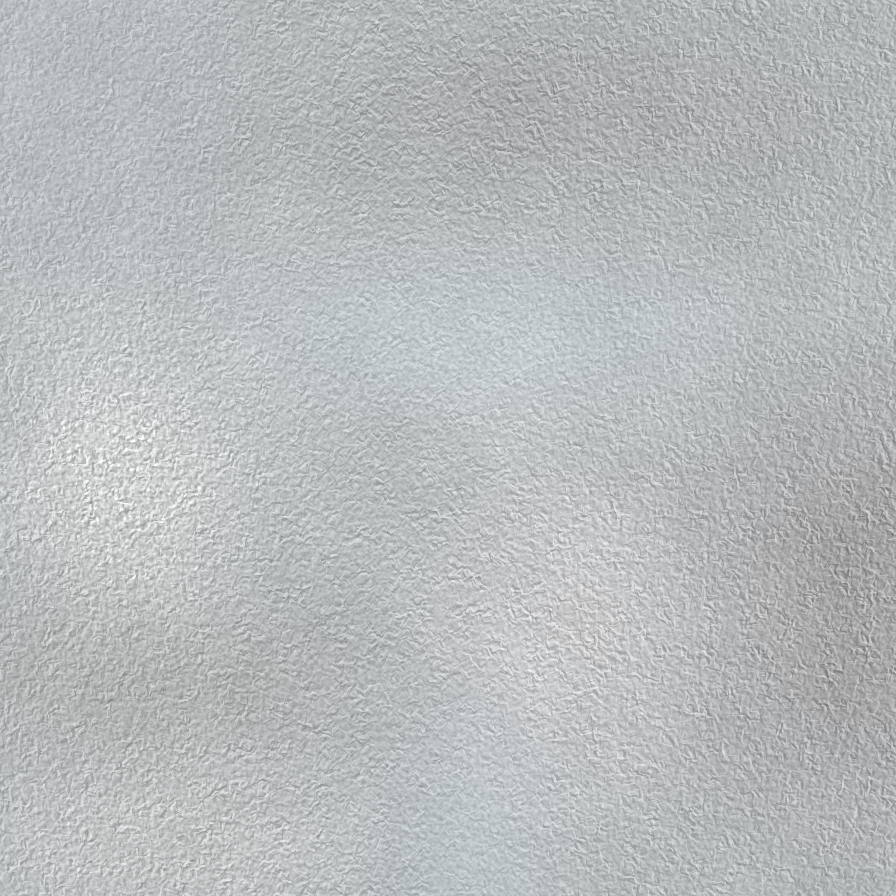
Reproduce this texture procedurally as a Shadertoy shader.

```glsl
vec2 hashGradient(vec2 cell) {
    vec3 h = fract(cell.xyx * vec3(0.1031, 0.1030, 0.0973));
    h += dot(h, h.yzx + 33.33);
    float angle = 6.2832 * fract((h.x + h.y) * h.z);
    return vec2(cos(angle), sin(angle));
}

float gradientNoise(vec2 p) {
    vec2 cell = floor(p), f = fract(p);
    vec2 u = f * f * f * (f * (f * 6.0 - 15.0) + 10.0);
    float a = dot(hashGradient(cell), f);
    float b = dot(hashGradient(cell + vec2(1, 0)), f - vec2(1, 0));
    float c = dot(hashGradient(cell + vec2(0, 1)), f - vec2(0, 1));
    float d = dot(hashGradient(cell + vec2(1, 1)), f - vec2(1, 1));
    return mix(mix(a, b, u.x), mix(c, d, u.x), u.y);
}

// Soft elliptical patch of light or shade
float patchAt(vec2 uv, vec2 center, vec2 radius) {
    vec2 q = (uv - center) / radius;
    return exp(-dot(q, q));
}

// Pressed relief: small plateaus with steep, crinkled flanks
float relief(vec2 uv) {
    vec2 p = mat2(0.96, 0.28, -0.28, 0.96) * uv * 108.0;
    p += 0.5 * vec2(gradientNoise(p * 0.9 + 31.0), gradientNoise(p * 0.9 + 73.0));
    float coarse = gradientNoise(p) + 0.5 * gradientNoise(p * 2.1 + 17.0);
    float fine = gradientNoise(p * 1.75 + 51.0);
    return smoothstep(-0.14, 0.14, coarse) + 0.6 * smoothstep(-0.15, 0.2, fine);
}

void mainImage(out vec4 fragColor, in vec2 fragCoord) {
    vec2 uv = fragCoord / iResolution.y;

    // Blurred reflections
    float glow = patchAt(uv, vec2(0.14, 0.47), vec2(0.13, 0.15));
    float shine = patchAt(uv, vec2(0.63, 0.30), vec2(0.15, 0.19));
    float calm = patchAt(uv, vec2(0.56, 0.63), vec2(0.34, 0.11));
    float topShade = patchAt(uv, vec2(0.66, 0.87), vec2(0.40, 0.12));
    float sideShade = patchAt(uv, vec2(0.97, 0.34), vec2(0.18, 0.25));
    float lowShade = patchAt(uv, vec2(0.16, 0.24), vec2(0.26, 0.09));
    float lowCalm = patchAt(uv, vec2(0.52, 0.05), vec2(0.10, 0.16));
    float lowGlow = patchAt(uv, vec2(0.19, 0.06), vec2(0.20, 0.10));
    float cornerCalm = patchAt(uv, vec2(0.08, 0.90), vec2(0.20, 0.22));

    vec3 color = vec3(0.712, 0.728, 0.732);
    color += glow * vec3(0.108, 0.095, 0.091);
    color += shine * vec3(0.078, 0.064, 0.064);
    color += calm * vec3(0.043, 0.056, 0.061);
    color -= topShade * vec3(0.040, 0.047, 0.049);
    color -= sideShade * vec3(0.065, 0.085, 0.085);
    color -= lowShade * vec3(0.028, 0.038, 0.041);
    color += lowCalm * vec3(0.008, 0.024, 0.036);
    color += lowGlow * vec3(0.048, 0.038, 0.036);
    color += cornerCalm * vec3(0.010, 0.017, 0.026);
    color += 0.025 * gradientNoise(uv * 8.0) + 0.02 * gradientNoise(uv * 24.0 + 9.0);

    // Light leans outward from the middle and turns the creases with it
    vec2 lightDir = normalize(vec2(1.2 * (uv.x - 0.45), 0.38));
    vec2 reach = 0.0009 * lightDir;
    float slope = relief(uv + reach) - relief(uv - reach);
    slope /= 0.6 + abs(slope);

    // Creases are strong near reflections, faint in calm areas, and broken up
    float contrast = 0.130 + 0.04 * glow + 0.025 * shine + 0.02 * topShade
        + 0.035 * sideShade + 0.02 * lowGlow
        - 0.045 * calm - 0.055 * lowCalm - 0.045 * cornerCalm;
    float broken = 0.6 + 0.75 * smoothstep(-0.4, 0.45, gradientNoise(uv * 46.0 + 5.0));
    color += contrast * broken * slope;

    // Fine grain, strongest in the glow
    float grain = gradientNoise(uv * 190.0) + gradientNoise(uv * 263.0 + 40.0);
    color += (0.065 + 0.08 * glow + 0.03 * lowGlow) * grain;

    fragColor = vec4(clamp(color, 0.0, 1.0), 1.0);
}
```
